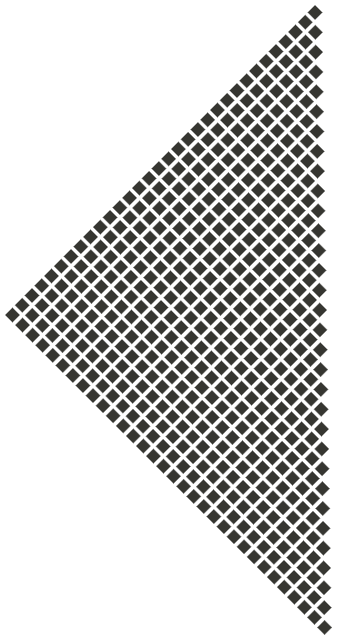
A Shadertoy shader for this pattern:

```glsl
// A left-pointing triangle of small dark diamonds on white.
// Canvas points are mapped into a slanted lattice; each lattice cell holds one
// square, drawn by its distance function and kept where its index fits the triangle.

#define APEX       vec2(0.0195, 0.5078)    // centre of the leftmost square
#define STEP_UP    vec2(0.01525, 0.01525)  // lattice step along the upper edge
#define STEP_DOWN  vec2(0.01573, -0.01575) // lattice step along the lower edge
#define LAST_INDEX 31.0                    // steps from the apex to the right edge
#define HALF_SIDE  0.00808                 // half the side of one square
#define EDGE_BLUR  1.2                     // edge softness in pixels
#define INK        vec3(0.21, 0.21, 0.193)
#define PAPER      vec3(1.0)

// Signed distance to an axis-aligned square
float squareDistance(vec2 p, float halfSide) {
    vec2 d = abs(p) - halfSide;
    return length(max(d, 0.0)) + min(max(d.x, d.y), 0.0);
}

// 1 for lattice indices inside the triangle, 0 elsewhere
float insideTriangle(vec2 index) {
    return step(-0.5, min(index.x, index.y))
         * step(index.x + index.y, LAST_INDEX + 0.5);
}

void mainImage(out vec4 fragColor, in vec2 fragCoord) {
    // Canvas height is one unit
    float pixel = 1.0 / iResolution.y;
    vec2 p = fragCoord * pixel;

    // Lattice coordinates and nearest square
    vec2 lattice = inverse(mat2(STEP_UP, STEP_DOWN)) * (p - APEX);
    vec2 index = floor(lattice + 0.5);
    vec2 pitch = vec2(length(STEP_UP), length(STEP_DOWN));
    vec2 local = (lattice - index) * pitch;

    // Soft-edged square, masked to the triangle
    float dist = squareDistance(local, HALF_SIDE);
    float coverage = clamp(0.5 - dist / (EDGE_BLUR * pixel), 0.0, 1.0);
    coverage *= insideTriangle(index);

    fragColor = vec4(mix(PAPER, INK, coverage), 1.0);
}
```
